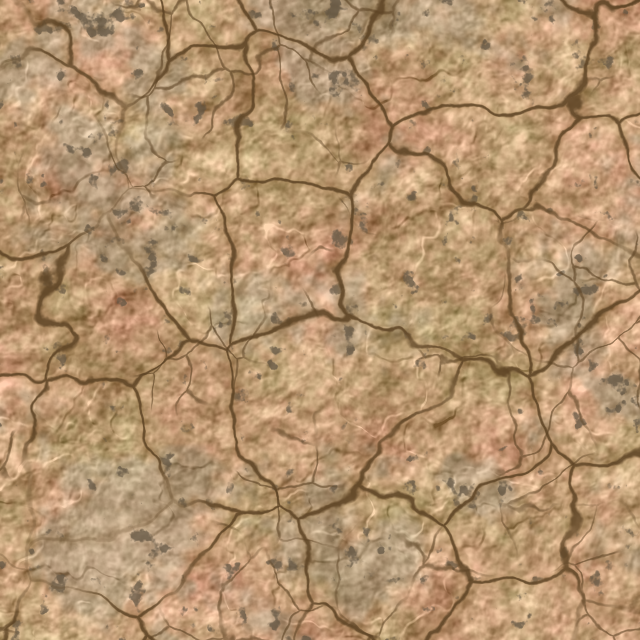
Reproduce this texture procedurally as a Shadertoy shader.

```glsl
// Weathered tan-pink rock face split by thin, wandering cracks.
// Warped Voronoi borders form the cracks; lit fractal noise makes the chipped
// relief, and grain, grey lichen patches and dark pits colour the surface.

#define CELLS 4.7
#define FINE_CELLS 9.0
#define CRACK_WIDTH 0.0024
#define RELIEF_SCALE 22.0
#define RELIEF_GAIN 3.6
#define GRAIN_SCALE 135.0
#define GRAIN_GAIN 0.40
#define MOTTLE_GAIN 0.85
#define DARK_STONE vec3(0.56, 0.42, 0.27)
#define LIGHT_STONE vec3(0.95, 0.79, 0.64)
#define GREY_STONE vec3(0.67, 0.60, 0.49)
#define CRACK_COLOR vec3(0.36, 0.26, 0.14)

float hash(vec2 p) {
    return fract(sin(dot(p, vec2(127.1, 311.7))) * 43758.5453);
}

vec2 hash2(vec2 p) {
    return vec2(hash(p), hash(p + 57.3));
}

float noise(vec2 p) {
    vec2 i = floor(p), f = fract(p);
    f = f * f * (3.0 - 2.0 * f);
    float low = mix(hash(i), hash(i + vec2(1, 0)), f.x);
    float high = mix(hash(i + vec2(0, 1)), hash(i + vec2(1, 1)), f.x);
    return mix(low, high, f.y);
}

float fbm(vec2 p) {
    float sum = 0.0, amp = 0.533;
    for (int i = 0; i < 4; i++) {
        sum += amp * noise(p);
        p = mat2(0.8, 0.6, -0.6, 0.8) * p * 2.03 + 11.7;
        amp *= 0.5;
    }
    return sum;
}

vec2 wander(vec2 p, float scale) {
    return vec2(fbm(p * scale + 3.1), fbm(p * scale + 47.9)) - 0.5;
}

// Distance to the nearest Voronoi border, in cell units
float borderDistance(vec2 p) {
    vec2 cell = floor(p), f = fract(p), nearest = vec2(0), nearestCell = vec2(0);
    float best = 8.0;
    for (int y = -1; y <= 1; y++)
    for (int x = -1; x <= 1; x++) {
        vec2 g = vec2(x, y);
        vec2 r = g + 0.05 + 0.9 * hash2(cell + g) - f;
        if (dot(r, r) < best) {
            best = dot(r, r);
            nearest = r;
            nearestCell = g;
        }
    }
    float border = 8.0;
    for (int y = -2; y <= 2; y++)
    for (int x = -2; x <= 2; x++) {
        vec2 g = nearestCell + vec2(x, y);
        vec2 r = g + 0.05 + 0.9 * hash2(cell + g) - f;
        vec2 across = r - nearest;
        if (dot(across, across) > 0.0001)
            border = min(border, dot(0.5 * (nearest + r), normalize(across)));
    }
    return border;
}

// Rough surface with broken-off flakes
float height(vec2 p) {
    float rough = fbm(p * RELIEF_SCALE);
    float flake = smoothstep(0.50, 0.55, fbm(p * 13.0 + 31.0));
    return rough + 0.13 * flake * smoothstep(0.3, 0.65, noise(p * 9.0 + 5.0));
}

void mainImage(out vec4 fragColor, in vec2 fragCoord) {
    vec2 p = fragCoord / iResolution.y;
    vec2 bent = p + 0.17 * wander(p, 5.0) + 0.016 * wander(p, 32.0);

    // Relief lit from the upper left
    vec2 toLight = 0.004 * vec2(-0.6, 0.8);
    vec2 rockPos = p + 0.03 * wander(p, 12.0);
    float relief = height(rockPos) - height(rockPos + toLight);

    // Stone tone: broad mottling, fine grain and relief
    float tone = 0.54 + RELIEF_GAIN * relief;
    tone += MOTTLE_GAIN * (fbm(p * 48.0 + 9.0) - 0.5);
    tone += GRAIN_GAIN * (noise(p * GRAIN_SCALE) - 0.5);
    tone += 0.55 * (fbm(p * 6.0 + 71.0) - 0.5);
    vec3 color = mix(DARK_STONE, LIGHT_STONE, clamp(tone, -0.25, 1.15));

    // Pink and ochre drift, then grey patches
    float hue = fbm(p * 10.0 + 23.0) - 0.5 + 0.25 * (noise(p * 70.0) - 0.5);
    color += hue * vec3(0.10, -0.06, 0.02);
    float grey = smoothstep(0.50, 0.68, fbm(p * 8.0 + 83.0) + 0.12 * (noise(p * 60.0) - 0.5));
    color = mix(color, GREY_STONE + 0.28 * (tone - 0.5), 0.65 * grey);

    // Dark pits, denser inside the grey patches
    float pits = smoothstep(0.70, 0.82, fbm(p * 42.0 + 17.0) + 0.07 * grey);
    color = mix(color, vec3(0.38, 0.33, 0.26), 0.75 * pits);

    // Main cracks with a soft worn margin
    float gap = borderDistance(bent * CELLS + 2.0) / CELLS;
    float depth = smoothstep(0.28, 0.52, fbm(p * 5.0 + 13.0));
    float width = CRACK_WIDTH * (0.35 + 1.1 * noise(p * 16.0 + 7.0));
    float crack = 1.0 - smoothstep(width * 0.4, width + 0.0032, gap);
    float margin = exp(-gap * gap / 0.00011);
    color = mix(color, vec3(0.60, 0.46, 0.28), 0.35 * margin * (0.4 + 0.6 * depth));
    color = mix(color, CRACK_COLOR, crack * (0.25 + 0.6 * depth));

    // Faint, broken hairline cracks
    float hairGap = borderDistance(bent * FINE_CELLS + 19.0) / FINE_CELLS;
    float hair = 1.0 - smoothstep(0.0004, 0.0036, hairGap);
    hair *= smoothstep(0.50, 0.64, fbm(p * 7.0 + 37.0));
    color = mix(color, CRACK_COLOR, 0.6 * hair);

    fragColor = vec4(clamp(color, 0.0, 1.0), 1.0);
}
```
